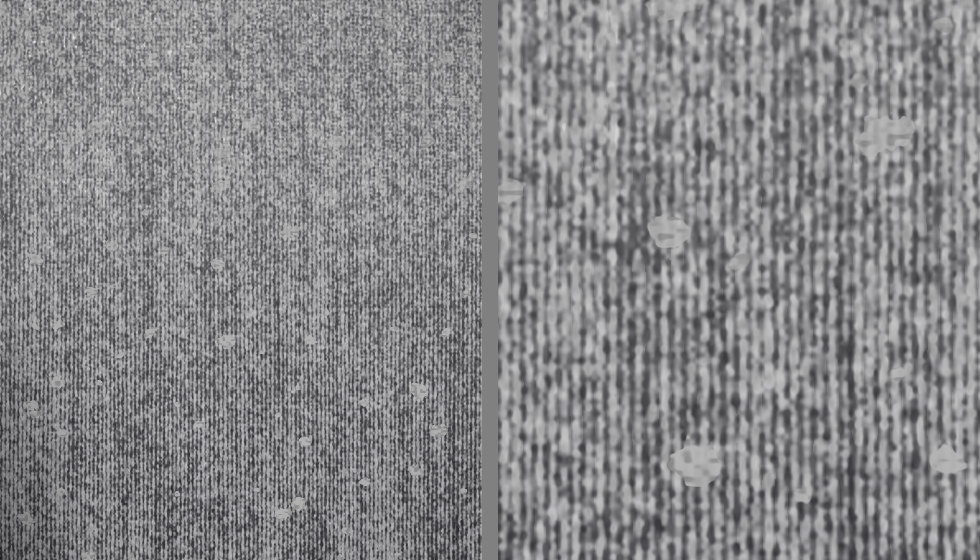
Left: the whole. Right: its middle third, enlarged.
Write a WebGL 2 fragment shader that draws this texture.

```glsl
#version 300 es
precision highp float;
// Grey wall covering: broken vertical threads on a dark ground, with pale ragged flakes.

uniform vec2 u_resolution;
out vec4 fragColor;

// Lengths are in canvas heights, frequencies in cycles per canvas height.
const float THREAD_FREQ = 134.0;
const float THREAD_LOW = 0.30;      // thread regularity at the bottom
const float THREAD_HIGH = 0.15;     // and at the top
const vec2 GRAIN_FREQ = vec2(205.0, 150.0);
const vec2 FINE_FREQ = vec2(340.0, 290.0);
const float GRAIN_AMOUNT = 1.15;
const float STREAK_AMOUNT = 0.34;
const float INK_BIAS = 0.06;
const float INK_SOFTNESS = 0.50;
const float TONE_VARIATION = 0.17;
const float FLAKE_CELL = 0.088;
const float FLAKE_CHANCE = 0.68;
const float FLAKE_MIN = 0.005;
const float FLAKE_MAX = 0.0165;
const vec3 GROUND_LOW = vec3(0.235, 0.235, 0.255);
const vec3 GROUND_HIGH = vec3(0.380, 0.378, 0.386);
const vec3 THREAD_DIM = vec3(0.665, 0.665, 0.670);
const vec3 THREAD_LIT = vec3(0.705, 0.705, 0.708);
const vec3 FLAKE_COLOR = vec3(0.715, 0.713, 0.715);

float hash(vec2 p) {
    return fract(sin(dot(p, vec2(127.1, 311.7))) * 43758.5453);
}

float noise(vec2 p) {
    vec2 i = floor(p);
    vec2 f = fract(p);
    f = f * f * (3.0 - 2.0 * f);
    float low = mix(hash(i), hash(i + vec2(1.0, 0.0)), f.x);
    float high = mix(hash(i + vec2(0.0, 1.0)), hash(i + vec2(1.0)), f.x);
    return mix(low, high, f.y);
}

// Signed thread height: above zero is pale thread, below is bare ground.
float threadField(vec2 p, float wear) {
    float drift = 0.9 * noise(p * vec2(14.0, 1.5) + 7.0);
    float sway = (noise(p * vec2(60.0, 80.0)) - 0.5) * mix(0.12, 0.5, wear);
    float column = p.x * THREAD_FREQ + drift + sway;
    float line = -cos(6.28318 * column) * mix(THREAD_LOW, THREAD_HIGH, wear);

    float grain = noise(p * GRAIN_FREQ) - 0.5;
    float fine = noise(p * FINE_FREQ + 37.0) - 0.5;
    float dashes = noise(vec2(floor(column) * 7.3, p.y * 105.0)) - 0.5;

    // Narrow streaks one to three threads wide, with little broad variation.
    float streak = noise(vec2(p.x * 85.0, p.y * 4.5) + 11.0) - 0.5;
    streak += 0.30 * (noise(vec2(p.x * 22.0, p.y * 3.0) + 53.0) - 0.5);
    float cloud = noise(p * vec2(16.0, 13.0) + 91.0) - 0.5;

    return line + GRAIN_AMOUNT * (0.5 * grain + 0.5 * fine)
        + mix(0.32, 0.15, wear) * dashes
        + STREAK_AMOUNT * mix(1.0, 0.6, wear) * streak
        + 0.12 * cloud + INK_BIAS;
}

// Coverage of the scattered flakes, one candidate per jittered cell.
float flakeMask(vec2 p) {
    vec2 home = floor(p / FLAKE_CELL);
    float ragged = noise(p * 130.0 + 5.0) + 0.6 * noise(p * 280.0) - 0.8;
    float mask = 0.0;
    for (int y = -1; y <= 1; y++) {
        for (int x = -1; x <= 1; x++) {
            vec2 cell = home + vec2(x, y);
            float present = step(hash(cell + 3.7), FLAKE_CHANCE);
            vec2 jitter = vec2(hash(cell + 17.1), hash(cell + 29.3));
            vec2 d = p - (cell + jitter) * FLAKE_CELL;
            float size = hash(cell + 41.9);
            float radius = mix(FLAKE_MIN, FLAKE_MAX, size * size);
            d.y += 0.5 * d.x * (hash(cell + 61.0) - 0.5);
            float edge = length(d * vec2(1.0, 1.25)) / radius - 1.0 + 0.65 * ragged;
            float soft = 0.0013 / radius;
            mask = max(mask, present * (1.0 - smoothstep(-soft, soft, edge)));
        }
    }
    return mask;
}

void main() {
    vec2 p = gl_FragCoord.xy / u_resolution.y;
    vec2 uv = gl_FragCoord.xy / u_resolution;

    // Threads grow paler and more broken towards the top.
    float wear = smoothstep(0.3, 0.95, uv.y + 0.12 * (noise(p * 6.0) - 0.5));
    float light = smoothstep(-0.05, 0.9, uv.y);
    float ink = smoothstep(-INK_SOFTNESS, INK_SOFTNESS, threadField(p, wear));
    vec3 ground = mix(GROUND_LOW, GROUND_HIGH, light);
    vec3 thread = mix(THREAD_DIM, THREAD_LIT, light);
    vec3 color = mix(ground, thread, ink);
    color += TONE_VARIATION * (noise(p * vec2(270.0, 190.0) + 131.0) - 0.5);

    // Flakes with darker creases, fading into the worn upper part.
    float crease = smoothstep(0.45, 0.85, noise(p * vec2(190.0, 270.0) + 71.0));
    vec3 flake = FLAKE_COLOR - 0.15 * crease;
    color = mix(color, flake, flakeMask(p) * mix(0.95, 0.55, wear));

    // Small glints near the top, left of centre.
    float glintArea = wear * (1.0 - smoothstep(0.3, 0.8, uv.x));
    float glint = smoothstep(0.83, 0.97, noise(p * vec2(190.0, 120.0) + 23.0));
    color += 0.18 * glint * glintArea * ink;

    // Shading towards the lower left and the top corners.
    float corner = (1.0 - smoothstep(0.0, 0.22, uv.x)) * (1.0 - smoothstep(0.0, 0.6, uv.y));
    float topCorner = smoothstep(0.38, 0.75, length(uv - vec2(0.5, 0.6)));
    color *= (1.0 - 0.22 * corner) * (1.0 - 0.07 * topCorner);

    fragColor = vec4(clamp(color, 0.0, 1.0), 1.0);
}
```
